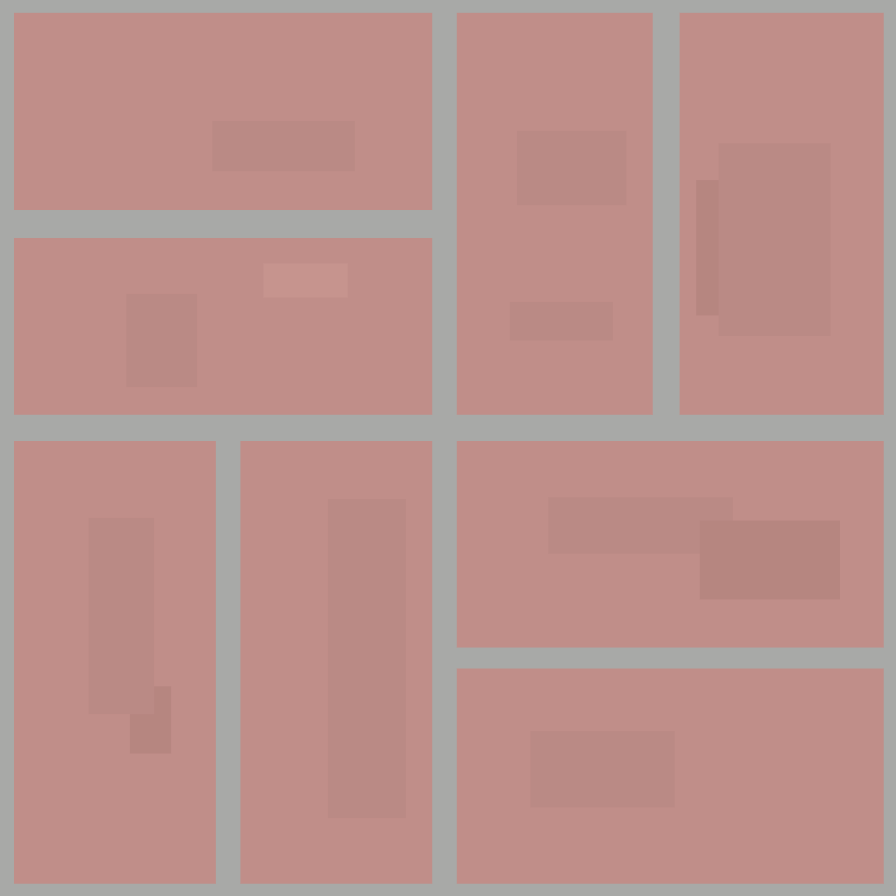
This pattern is drawn by a WebGL 2 fragment shader. Its source:

```glsl
#version 300 es
precision highp float;
// Basket-weave of eight flat clay tiles parted by grey grout, with faint
// rectangular stains. Each quadrant is one box cut in two by a seam whose
// axis alternates; stains are antialiased boxes painted in layers.

uniform vec2 u_resolution;
out vec4 fragColor;

// Signed distance to a box given as (left, bottom, right, top).
float boxDistance(vec2 p, vec4 box) {
    vec2 d = abs(p - 0.5 * (box.xy + box.zw)) - 0.5 * (box.zw - box.xy);
    return length(max(d, 0.0)) + min(max(d.x, d.y), 0.0);
}

// Antialiased coverage of a shape, one pixel wide at its edge.
float coverage(float distance) {
    float pixel = 1.0 / min(u_resolution.x, u_resolution.y);
    return clamp(0.5 - distance / pixel, 0.0, 1.0);
}

// Distance to the tile pair of the quadrant that holds p.
float tileDistance(vec2 p) {
    bool right = p.x > 0.496;
    bool upper = p.y > 0.5225;
    vec2 spanX = right ? vec2(0.5098, 0.9863) : vec2(0.0156, 0.4824);
    vec2 spanY = upper ? vec2(0.5371, 0.9857) : vec2(0.0137, 0.5078);
    float outer = boxDistance(p, vec4(spanX.x, spanY.x, spanX.y, spanY.y));

    // Seam as (centre, half width); matching sides are cut upright.
    vec2 seam = upper ? (right ? vec2(0.7435, 0.0150) : vec2(0.7500, 0.0156))
                      : (right ? vec2(0.2656, 0.0117) : vec2(0.2546, 0.0137));
    float across = right == upper ? p.x : p.y;
    return max(outer, seam.y - abs(across - seam.x));
}

void main() {
    vec2 p = gl_FragCoord.xy / u_resolution;
    vec3 grout = vec3(0.657, 0.664, 0.655);
    vec3 clay = vec3(0.754, 0.555, 0.536);
    vec3 faintStain = vec3(0.730, 0.541, 0.520);
    vec3 deepStain = vec3(0.714, 0.524, 0.503);

    // Deep stains that lie partly under the faint ones.
    vec3 color = clay;
    color = mix(color, deepStain, coverage(boxDistance(p, vec4(0.777, 0.648, 0.807, 0.799))));
    color = mix(color, deepStain, coverage(boxDistance(p, vec4(0.145, 0.159, 0.191, 0.234))));

    // Faint stains, one or two to a tile.
    vec4 stains[9] = vec4[9](
        vec4(0.237, 0.809, 0.396, 0.865), vec4(0.141, 0.568, 0.220, 0.672),
        vec4(0.577, 0.771, 0.699, 0.854), vec4(0.569, 0.620, 0.684, 0.663),
        vec4(0.802, 0.625, 0.927, 0.840), vec4(0.099, 0.203, 0.172, 0.422),
        vec4(0.366, 0.087, 0.453, 0.443), vec4(0.612, 0.382, 0.818, 0.445),
        vec4(0.592, 0.099, 0.753, 0.184));
    for (int i = 0; i < 9; i++) {
        color = mix(color, faintStain, coverage(boxDistance(p, stains[i])));
    }

    // Top layer: one deep stain and one pale patch.
    color = mix(color, deepStain, coverage(boxDistance(p, vec4(0.781, 0.331, 0.9375, 0.419))));
    color = mix(color, vec3(0.775, 0.580, 0.557),
                coverage(boxDistance(p, vec4(0.294, 0.668, 0.388, 0.706))));

    fragColor = vec4(mix(grout, color, coverage(tileDistance(p))), 1.0);
}
```
